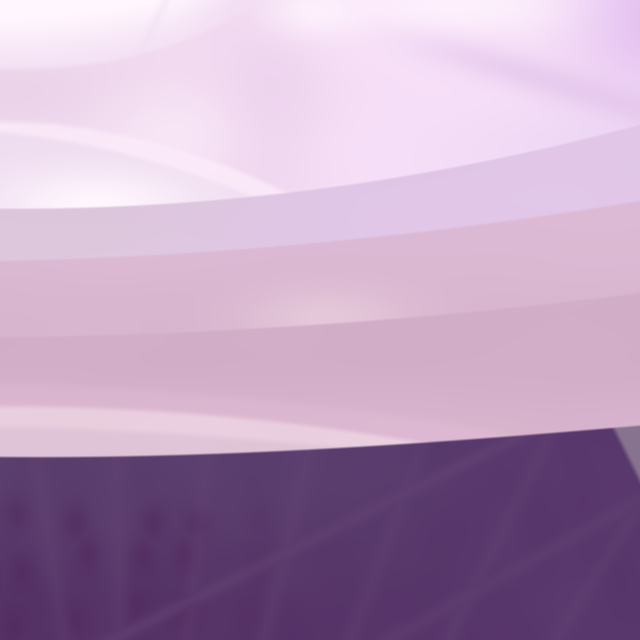
Give the GLSL for this background, as a WebGL 1 fragment shader.

```glsl
precision highp float;
// Soft lilac veils sweeping over a deep violet base. Each veil is filled
// below a polynomial edge; ribbons, folds and glows tint the layers, while
// faint strands and jittered flecks give the violet area its texture.

uniform vec2 u_resolution;

const float SOFT = 0.0025;

vec2 hash2(vec2 p) {
  p = vec2(dot(p, vec2(127.1, 311.7)), dot(p, vec2(269.5, 183.3)));
  return fract(sin(p) * 43758.5);
}

float gradientNoise(vec2 p) {
  vec2 i = floor(p), f = fract(p);
  vec2 w = f * f * (3.0 - 2.0 * f);
  vec2 r = vec2(1.0, 0.0);
  float a = dot(hash2(i) * 2.0 - 1.0, f);
  float b = dot(hash2(i + r) * 2.0 - 1.0, f - r);
  float c = dot(hash2(i + r.yx) * 2.0 - 1.0, f - r.yx);
  float d = dot(hash2(i + 1.0) * 2.0 - 1.0, f - 1.0);
  return mix(mix(a, b, w.x), mix(c, d, w.x), w.y);
}

// Height of a curve c.x + c.y x + c.z x^2.
float curve(float x, vec3 c) {
  return c.x + x * (c.y + x * c.z);
}

float below(float y, float edge, float soft) {
  return 1.0 - smoothstep(edge - soft, edge + soft, y);
}

float glow(vec2 p, vec2 center, vec2 radius) {
  vec2 d = (p - center) / radius;
  return exp(-dot(d, d));
}

float streak(float offset, float width) {
  return exp(-offset * offset / (width * width));
}

// Bright upper part with a pale corner, a fold and an arched ribbon.
vec3 upperVeil(vec2 p) {
  vec3 white = vec3(1.0, 0.965, 0.995);
  vec3 col = mix(vec3(0.95, 0.86, 0.945), vec3(0.965, 0.875, 0.97), smoothstep(0.2, 0.65, p.x));
  col = mix(col, vec3(0.915, 0.83, 0.95), 0.8 * glow(p, vec2(1.0, 0.76), vec2(0.25, 0.08)));
  col = mix(col, vec3(0.92, 0.81, 0.92), 0.6 * glow(p, vec2(0.42, 0.84), vec2(0.09, 0.16)));
  col = mix(col, vec3(0.91, 0.82, 0.9), 0.8 * glow(p, vec2(0.0, 0.86), vec2(0.2, 0.06)));
  col = mix(col, white, 0.75 * glow(p, vec2(0.74, 0.99), vec2(0.22, 0.045)));
  col = mix(col, white, 0.7 * glow(p, vec2(0.49, 0.985), vec2(0.07, 0.04)));
  col = mix(col, white, 0.4 * glow(p, vec2(0.27, 0.79), vec2(0.1, 0.06)));
  col = mix(col, vec3(0.89, 0.75, 0.94), 0.95 * glow(p, vec2(1.03, 0.97), vec2(0.13, 0.12)));
  float fold = streak(p.y - curve(p.x, vec3(1.06, -0.14, -0.09)), 0.028);
  col = mix(col, vec3(0.89, 0.77, 0.92), 0.7 * fold * smoothstep(0.52, 0.85, p.x));

  float cornerEdge = 0.893 + pow(max(p.x, 0.0), 2.5);
  vec3 corner = mix(vec3(0.96, 0.89, 0.96), white, smoothstep(0.0, 0.09, p.y - cornerEdge));
  float thread = streak(p.x - 0.22 - 0.5 * (p.y - 0.92), 0.008);
  corner = mix(corner, vec3(0.93, 0.86, 0.95), 0.35 * thread);
  float cornerFade = 1.0 - smoothstep(0.28, 0.44, p.x);
  col = mix(col, corner, cornerFade * (1.0 - below(p.y, cornerEdge, 0.006)));

  float arch = below(p.y, curve(p.x, vec3(0.809, 0.0, -0.55)), 0.006);
  float inner = below(p.y, curve(p.x, vec3(0.793, -0.09, -0.42)), 0.006);
  col = mix(col, vec3(0.985, 0.92, 0.975), 0.85 * arch);
  vec3 hollow = mix(vec3(0.935, 0.865, 0.94), white, glow(p, vec2(0.15, 0.68), vec2(0.16, 0.055)));
  return mix(col, hollow, inner);
}

// Three overlapping bands, darkening as they descend.
vec3 addBands(vec3 col, vec2 p) {
  vec3 lavender = mix(vec3(0.865, 0.78, 0.865), vec3(0.88, 0.775, 0.905), smoothstep(0.1, 0.6, p.x));
  col = mix(col, lavender, below(p.y, curve(p.x, vec3(0.674, -0.007, 0.138)), SOFT));
  vec3 rose = mix(vec3(0.845, 0.71, 0.81), vec3(0.86, 0.725, 0.83), smoothstep(0.48, 0.64, p.y));
  rose = mix(rose, vec3(0.9, 0.79, 0.855), 0.9 * glow(p, vec2(0.51, 0.505), vec2(0.13, 0.045)));
  col = mix(col, rose, below(p.y, curve(p.x, vec3(0.592, 0.022, 0.072)), SOFT));
  vec3 mauve = mix(vec3(0.845, 0.7, 0.8), vec3(0.825, 0.68, 0.785), smoothstep(0.33, 0.45, p.y));
  mauve += 0.018 * below(p.y, curve(p.x, vec3(0.401, -0.02, -0.1)), 0.01);
  float rimTop = below(p.y, curve(p.x, vec3(0.365, 0.0, -0.13)), 0.006);
  float rimBottom = below(p.y, curve(p.x, vec3(0.333, -0.02, -0.08)), 0.008);
  mauve = mix(mauve, vec3(0.92, 0.82, 0.88), 0.9 * rimTop);
  mauve = mix(mauve, vec3(0.875, 0.765, 0.84), rimBottom);
  return mix(col, mauve, below(p.y, curve(p.x, vec3(0.473, 0.011, 0.058)), SOFT));
}

// Violet base with dark flecks, tilted strands and a grey right corner.
vec3 violetBase(vec2 p) {
  vec3 col = mix(vec3(0.335, 0.2, 0.405), vec3(0.355, 0.245, 0.43), smoothstep(0.02, 0.28, p.y));
  col = mix(col, vec3(0.345, 0.215, 0.425), smoothstep(0.4, 0.9, p.x));
  col += 0.014 * gradientNoise(p * vec2(14.0, 9.0));
  vec2 grid = p * vec2(11.5, 13.0);
  float flecks = 0.0;
  for (int j = -1; j <= 1; j++) {
    for (int i = -1; i <= 1; i++) {
      vec2 cell = floor(grid) + vec2(float(i), float(j));
      vec2 center = cell + 0.25 + 0.5 * hash2(cell);
      flecks = max(flecks, glow(grid, center, vec2(0.24, 0.4)));
    }
  }
  float fleckArea = (1.0 - smoothstep(0.28, 0.5, p.x)) * (1.0 - smoothstep(0.17, 0.28, p.y));
  col = mix(col, vec3(0.325, 0.165, 0.37), 0.65 * flecks * fleckArea);
  float strands = 0.0;
  for (int i = 0; i < 8; i++) {
    float k = float(i);
    float x = 0.1 + 0.08 * k + 0.008 * k * k + (0.13 * k - 0.15) * p.y;
    strands = max(strands, 0.6 * streak(p.x - x, 0.014));
  }
  strands = max(strands, streak(p.y - 0.01 - 0.5 * (p.x - 0.195), 0.012));
  strands = max(strands, 0.7 * streak(p.y - 0.04 - 0.56 * (p.x - 0.68), 0.014));
  col = mix(col, vec3(0.39, 0.26, 0.45), 0.55 * strands);
  float greyEdge = 0.957 + 0.5 * (0.335 - p.y);
  return mix(col, vec3(0.53, 0.45, 0.56), smoothstep(-0.006, 0.006, p.x - greyEdge));
}

void main() {
  vec2 p = gl_FragCoord.xy / u_resolution;
  vec3 col = addBands(upperVeil(p), p);
  col += 0.008 * gradientNoise(p * vec2(4.0, 11.0));
  float baseEdge = curve(p.x, vec3(0.286, -0.01, 0.08)) - 0.021 * p.x * p.x * p.x;
  col = mix(col, violetBase(p), below(p.y, baseEdge, SOFT));
  gl_FragColor = vec4(clamp(col, 0.0, 1.0), 1.0);
}
```
